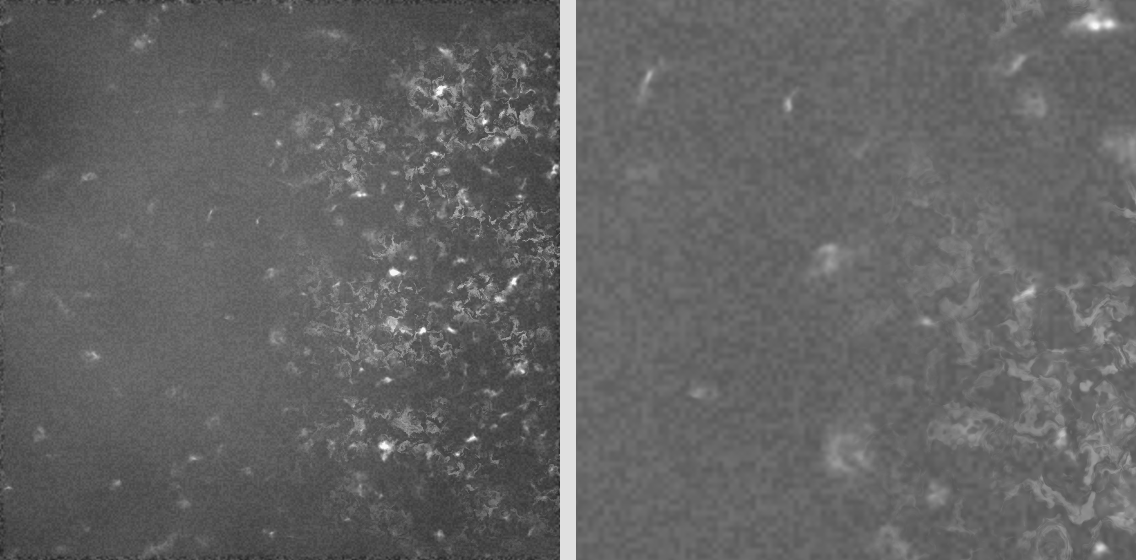
Left: the whole. Right: its middle third, enlarged.
A Shadertoy shader for this texture:

```glsl
// Grainy grey micrograph: soft uneven haze with bright flakes crowding the right side.

// Three random values per lattice point, without sine.
vec3 hash3(vec2 p) {
    vec3 q = fract(vec3(p.xyx) * vec3(0.1031, 0.1030, 0.0973));
    q += dot(q, q.yxz + 33.33);
    return fract((q.xxy + q.yzz) * q.zyx);
}

float valueNoise(vec2 p) {
    vec2 cell = floor(p), f = fract(p);
    f = f * f * (3.0 - 2.0 * f);
    float low = mix(hash3(cell).x, hash3(cell + vec2(1, 0)).x, f.x);
    float high = mix(hash3(cell + vec2(0, 1)).x, hash3(cell + vec2(1, 1)).x, f.x);
    return mix(low, high, f.y);
}

float fbm(vec2 p) {
    float sum = 0.0, weight = 0.5;
    for (int i = 0; i < 4; i++) {
        sum += weight * valueNoise(p);
        p = mat2(1.6, 1.2, -1.2, 1.6) * p + 17.3;
        weight *= 0.5;
    }
    return sum / 0.9375;
}

// How crowded the flakes are: strongest in the right half, fading at top and bottom.
float crowding(vec2 uv) {
    return smoothstep(0.42, 0.82, uv.x) * smoothstep(-0.1, 0.32, uv.y)
         * (1.0 - smoothstep(0.78, 1.0, uv.y));
}

// Bent soft streaks, at most one per cell; size is half length and half width in cells.
float flakes(vec2 p, float cells, float seed, vec2 size, float chance, float crowdChance) {
    vec2 q = p * cells, home = floor(q);
    float sum = 0.0;
    for (int j = -1; j <= 1; j++)
    for (int i = -1; i <= 1; i++) {
        vec2 cell = home + vec2(i, j);
        vec3 place = hash3(cell + seed);
        vec3 form = hash3(cell + seed + 71.0);
        vec2 centre = cell + 0.1 + 0.8 * place.xy;
        float odds = chance + crowdChance * crowding(centre / cells);
        float angle = (form.x - 0.6) * 1.5 + 1.4 * step(0.75, form.y);
        float c = cos(angle), s = sin(angle);
        vec2 d = mat2(c, -s, s, c) * (q - centre);
        d /= size * vec2(0.5 + 0.8 * form.y, 0.65 + 0.6 * form.z);
        d.y += (form.z - 0.5) * d.x * d.x;
        float strength = 0.35 + 0.9 * form.z * form.z;
        sum += step(place.z, odds) * strength * exp(-dot(d, d));
    }
    return sum;
}

// Broad illumination with dim corners and a dark patch at the upper left.
float haze(vec2 uv) {
    float fall = length((uv - vec2(0.38, 0.55)) * vec2(0.9, 1.0));
    vec2 patchOffset = (uv - vec2(0.03, 0.77)) / vec2(0.13, 0.15);
    float level = 0.405 - 0.13 * smoothstep(0.16, 0.68, fall);
    level -= 0.07 * exp(-dot(patchOffset, patchOffset));
    return level + 0.06 * (fbm(uv * 9.0) - 0.5);
}

// Fine sensor grain with faint scan lines.
float grain(vec2 uv) {
    float fine = valueNoise(uv * 310.0 + 5.0) - 0.5;
    float coarse = valueNoise(uv * 130.0 + 41.0) - 0.5;
    float lines = valueNoise(uv * vec2(4.0, 190.0)) - 0.5;
    return 0.075 * fine + 0.02 * coarse + 0.01 * lines;
}

void mainImage(out vec4 fragColor, in vec2 fragCoord) {
    vec2 uv = fragCoord / iResolution.xy;
    float crowd = crowding(uv);

    // Ragged outlines come from a small warp of the plane.
    vec2 warp = vec2(fbm(uv * 60.0), fbm(uv * 60.0 + 90.0)) - 0.5;
    vec2 p = uv + 0.02 * warp;
    vec2 turned = mat2(0.8, 0.6, -0.6, 0.8) * uv;
    float ragged = 0.25 + 1.5 * valueNoise(turned * 170.0 + 13.0);

    float grey = haze(uv) + grain(uv);

    // Dim clouds, long faint threads and bright short flakes.
    grey += 0.10 * ragged * flakes(p, 17.0, 11.0, vec2(0.24, 0.17), 0.28, 0.2);
    grey += 0.14 * ragged * flakes(p, 8.0, 37.0, vec2(0.30, 0.06), 0.14, 0.35);
    grey += (0.18 + 0.44 * crowd) * ragged
          * flakes(p, 21.0, 53.0, vec2(0.28, 0.11), 0.09, 0.28);
    grey += 0.27 * ragged * flakes(p, 36.0, 83.0, vec2(0.28, 0.15), 0.015, 0.3);

    // Mottled dust gathered in patches on the crowded side.
    float dust = smoothstep(0.42, 0.8, fbm(turned * 95.0 + 4.0 * warp + 29.0));
    float patches = smoothstep(0.36, 0.66, fbm(uv * 13.0 + 60.0));
    grey += crowd * (0.36 * dust * patches - 0.015);

    // Noisy dark rim along the border.
    vec2 inset = min(uv, 1.0 - uv);
    float rim = 1.0 - smoothstep(0.003, 0.013, min(inset.x, inset.y));
    grey += rim * (0.2 * (valueNoise(uv * 230.0 + 7.0) - 0.5) - 0.02);

    fragColor = vec4(vec3(clamp(grey, 0.0, 0.97)), 1.0);
}
```
